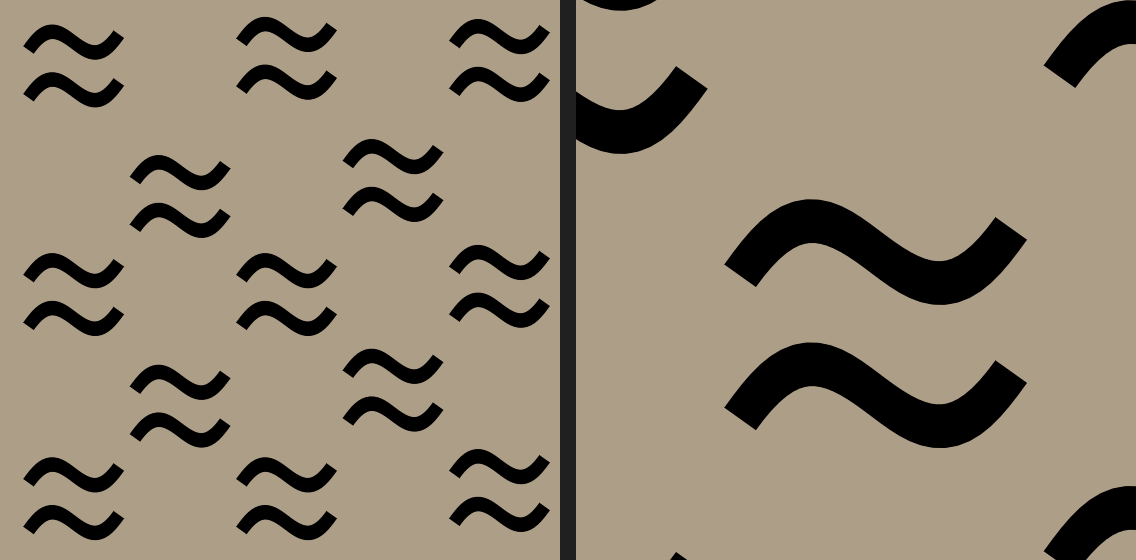
Left: the whole. Right: its middle third, enlarged.
A Shadertoy shader for this pattern:

```glsl
#define GROUND vec3(0.68, 0.62, 0.53)
#define INK vec3(0.0)
#define FIRST_X 0.1315       // centre of the leftmost column
#define COLUMN_STEP 0.1901   // staggered column spacing
#define HALF_LENGTH 0.0807   // half the span of a wave
#define PAIR_GAP 1.056       // wave spacing, in half lengths
#define HALF_WIDTH 0.1435    // stroke at ends and middle, in half lengths
#define CREST_SWELL 0.0177   // extra half width at the crests
#define SEGMENTS 32

const float PI = 3.14159265;

// Row heights and the lift of each mark within its row
const float rowHeight[5] = float[5](0.1094, 0.2747, 0.4740, 0.6491, 0.8822);

float markLift(int row, int slot) {
    vec3 lift = row % 2 == 1 ? vec3(0.0, 0.0286, 0.0) : vec3(0.0, 0.0, 0.0147);
    if (row == 4) lift = vec3(0.0, 0.0137, 0.0098);
    return lift[slot];
}

// Centreline of a wave for u in -1..1
vec2 wavePoint(float u) {
    float s = u * u;
    return vec2(u, u * (-0.742 + s * (1.221 - 0.3045 * s)));
}

// Signed distance to a swelling stroke with square-cut ends
float waveDistance(vec2 p) {
    float nearest = 1e5;
    float nearestU = 0.0;
    vec2 a = wavePoint(-1.0);
    for (int i = 0; i < SEGMENTS; i++) {
        float u = 2.0 * float(i + 1) / float(SEGMENTS) - 1.0;
        vec2 b = wavePoint(u);
        vec2 ab = b - a;
        float t = clamp(dot(p - a, ab) / dot(ab, ab), 0.0, 1.0);
        float d = length(p - a - ab * t);
        if (d < nearest) {
            nearest = d;
            nearestU = a.x + ab.x * t;
        }
        a = b;
    }
    float swell = sin(PI * nearestU);
    float stroke = nearest - HALF_WIDTH - CREST_SWELL * swell * swell;

    vec2 tip = wavePoint(1.0);
    vec2 tangent = normalize(vec2(1.0, 1.4));
    float cut = max(dot(p - tip, tangent), dot(-p - tip, tangent));
    return max(stroke, cut);
}

// Distance to two stacked waves, in canvas units
float pairDistance(vec2 p) {
    p /= HALF_LENGTH;
    p.y -= (p.y < 0.0 ? -0.5 : 0.5) * PAIR_GAP;
    vec2 outside = abs(p) - vec2(1.2, 0.5);
    if (max(outside.x, outside.y) > 0.0) return 1.0;
    return waveDistance(p) * HALF_LENGTH;
}

void mainImage(out vec4 fragColor, in vec2 fragCoord) {
    vec2 uv = fragCoord / iResolution.xy;
    float pixel = 1.0 / min(iResolution.x, iResolution.y);

    // Rows alternate between three marks and two staggered marks
    float d = 1.0;
    for (int row = 0; row < 5; row++) {
        int odd = row % 2;
        for (int slot = 0; slot < 3 - odd; slot++) {
            float x = FIRST_X + COLUMN_STEP * float(2 * slot + odd);
            float y = rowHeight[row] + markLift(row, slot);
            d = min(d, pairDistance(uv - vec2(x, y)));
        }
    }

    float coverage = 1.0 - smoothstep(-0.6 * pixel, 0.6 * pixel, d);
    fragColor = vec4(mix(GROUND, INK, coverage), 1.0);
}
```
